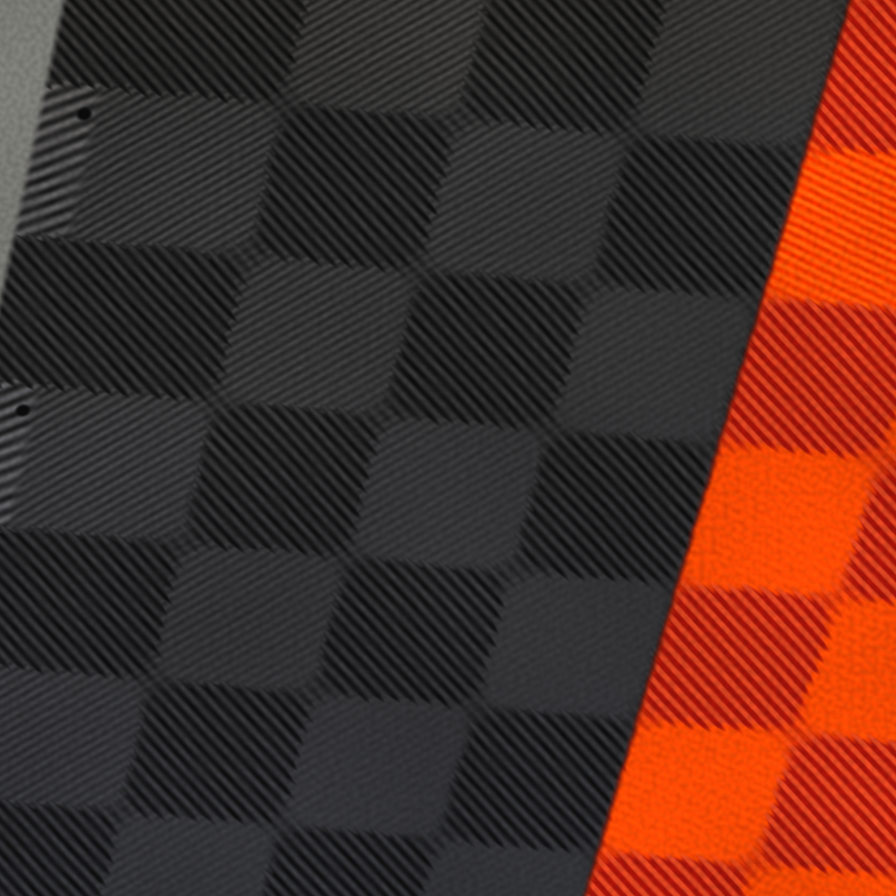
This texture is drawn by a Shadertoy shader. Its source:

```glsl
const float PI = 3.14159265;

vec2 gradient(vec2 cell) {
    float angle = 2.0 * PI * fract(sin(dot(cell, vec2(127.1, 311.7))) * 43758.5);
    return vec2(cos(angle), sin(angle));
}

float gradientNoise(vec2 p) {
    vec2 i = floor(p), f = fract(p);
    vec2 u = f * f * f * (f * (f * 6.0 - 15.0) + 10.0);
    vec2 e = vec2(0.0, 1.0);
    return mix(mix(dot(gradient(i), f), dot(gradient(i + e.yx), f - e.yx), u.x),
               mix(dot(gradient(i + e), f - e), dot(gradient(i + 1.0), f - 1.0), u.x), u.y);
}

// Ribs running along an angle, with uneven height; -1 in grooves, 1 on ridges
float ribs(vec2 p, float angle, float count) {
    vec2 along = vec2(cos(angle), sin(angle));
    vec2 q = vec2(dot(p, along), dot(p, vec2(-along.y, along.x)));
    float drift = 0.9 * gradientNoise(p * 11.0);
    float wear = 0.85 + 0.6 * gradientNoise(q * vec2(32.0, count));
    return sin(2.0 * PI * count * q.y + drift) * wear;
}

// Column and row coordinates of the checks, seen in perspective
vec2 checkGrid(vec2 p) {
    float down = 1.0 - p.y;
    float slant = down - 0.084 * p.x;
    return vec2((p.x - 0.341 + 0.230 * down) / (0.2005 - 0.0208 * down),
                -0.493 + slant * (5.561 + 0.659 * slant));
}

void mainImage(out vec4 fragColor, in vec2 fragCoord) {
    vec2 p = fragCoord / iResolution.xy;
    vec2 grid = checkGrid(p);
    float pixel = 1.0 / iResolution.y;

    // Two weaves: steep coarse ribs and shallow fine ribs
    float coarse = ribs(p, -0.82, 82.0);
    float fine = ribs(p, 0.52, 108.0);

    // Checks with toothed edges; the outer column follows its neighbour
    vec2 toothed = grid + 0.025 * coarse + 0.03 * gradientNoise(p * 45.0);
    float columnWave = grid.x < -0.5 ? -1.0 : sin(PI * toothed.x);
    float ribbed = smoothstep(-0.09, 0.09, columnWave * sin(PI * toothed.y));

    // Charcoal cloth: the fine weave flattens towards the lower right
    float relief = smoothstep(-0.45, 0.7, p.y - p.x);
    vec3 charcoalTint = mix(vec3(0.98, 0.99, 1.07), vec3(1.02, 1.0, 0.98), p.y);
    float groove = 0.132 + 0.075 * coarse;
    float flatWeave = 0.198 + fine * mix(0.008, 0.06, relief);

    // Selvedge bars at the left
    float selvedge = 1.0 - smoothstep(-1.08, -1.0, grid.x);
    flatWeave = mix(flatWeave, 0.24 + 0.13 * ribs(p, 0.36, 72.0), selvedge);
    vec3 charcoal = charcoalTint * mix(flatWeave, groove, ribbed);

    // Small holes in every second row of the selvedge
    vec2 hole = vec2(grid.x + 1.1, mod(grid.y + 0.82, 2.0) - 1.0);
    charcoal = mix(vec3(0.04), charcoal, smoothstep(0.025, 0.055, length(hole)));

    // Orange cloth
    vec3 redRibs = mix(vec3(0.63, 0.07, 0.035), vec3(0.86, 0.27, 0.13),
                       smoothstep(-0.75, 0.85, coarse));
    float orangeRelief = 0.015 + 0.085 * smoothstep(0.5, 0.75, p.y);
    vec3 orange = vec3(0.96, 0.28, 0.02)
                + vec3(0.5, 1.0, 0.3) * orangeRelief * ribs(p, -0.45, 95.0);
    orange = mix(orange, redRibs, ribbed);

    // Colour seam with a narrow red shadow
    float seam = p.x - (0.948 - 0.297 * (1.0 - p.y)) + 0.002 * gradientNoise(p * 60.0);
    orange = mix(vec3(0.42, 0.09, 0.05), orange, smoothstep(-0.001, 0.008, seam));
    vec3 color = mix(charcoal, orange, smoothstep(-0.003 - pixel, 0.003 + pixel, seam));

    // Pale backdrop beyond the selvedge
    float edge = p.x - 0.072 + 0.212 * (1.0 - p.y);
    color = mix(vec3(0.47, 0.47, 0.45), color, smoothstep(-0.005 - pixel, 0.004 + pixel, edge));

    // Fibre grain and broad shading
    color *= 1.0 + 0.14 * gradientNoise(p * 150.0) + 0.10 * gradientNoise(p * 5.0);
    fragColor = vec4(clamp(color, 0.0, 1.0), 1.0);
}
```
